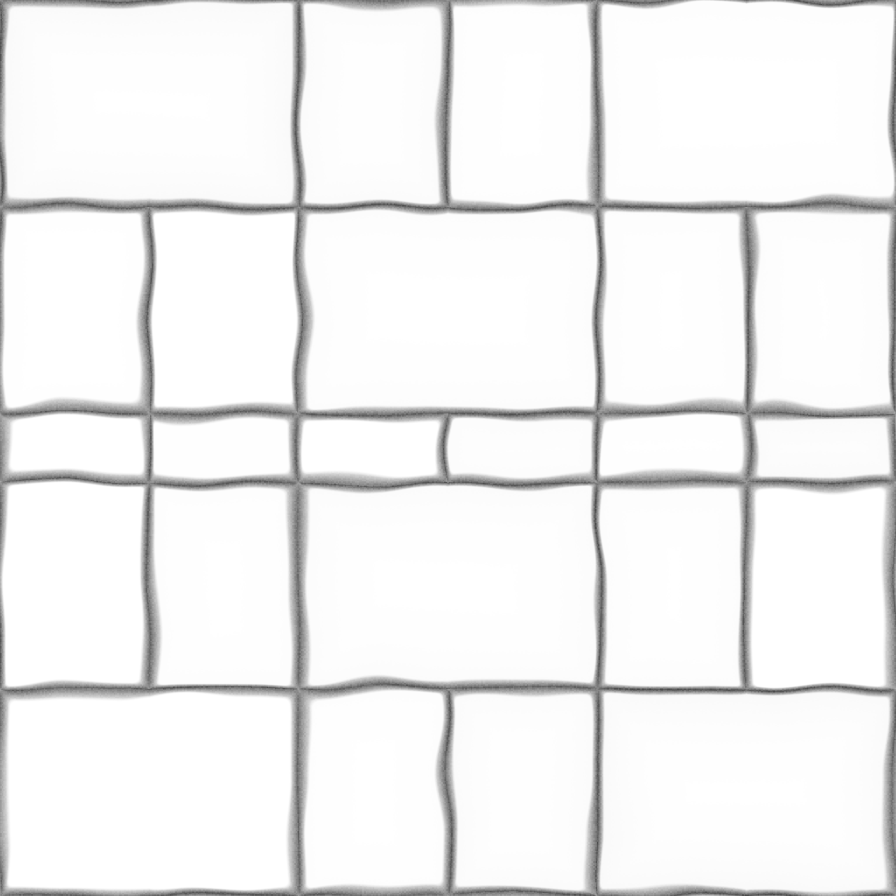
This texture map is drawn by a Shadertoy shader. Its source:

```glsl
// White stone tiles in five mixed rows, with wobbly shaded grey seams.

const float COLUMNS = 6.0;
const float ROW_UNITS = 13.0;   // row heights are 3, 3, 1, 3, 3 units
const float PI = 3.14159265;

float hash(vec2 p) {
    vec3 q = fract(vec3(p.xyx) * 0.1031);
    q += dot(q, q.yzx + 33.33);
    return fract((q.x + q.y) * q.z);
}

// Value noise whose lattice wraps after the given period
float noise(vec2 p, float period, float seed) {
    vec2 cell = floor(p), f = fract(p);
    f = f * f * (3.0 - 2.0 * f);
    vec2 a = mod(cell, period) + seed;
    vec2 b = mod(cell + 1.0, period) + seed;
    return mix(mix(hash(a), hash(vec2(b.x, a.y)), f.x),
               mix(hash(vec2(a.x, b.y)), hash(b), f.x), f.y);
}

float smoothMin(float a, float b, float k) {
    float h = max(k - abs(a - b), 0.0) / k;
    return min(a, b) - h * h * k * 0.25;
}

float rowAt(float y) {
    float u = y * ROW_UNITS;
    return floor((u + 2.0 * step(7.0, u)) / 3.0);
}

float rowEdge(float row) {
    return (3.0 * row - 2.0 * step(2.5, row)) / ROW_UNITS;
}

// Bends the seams between junctions while the junctions stay in place
vec2 bendSeams(vec2 p, float amount) {
    float row = rowAt(p.y);
    float low = rowEdge(row), high = rowEdge(row + 1.0);
    vec2 local = vec2(fract(p.x * COLUMNS), (p.y - low) / (high - low));
    vec2 envelope = sqrt(max(sin(PI * local), 0.0)).yx;
    vec2 wave = vec2(noise(p * 14.0, 14.0, 17.0), noise(p * 14.0, 14.0, 61.0));
    return fract(p + amount * envelope * (wave - 0.5));
}

// Tile bounds as (left, bottom, right, top); some column pairs merge
vec4 tileBounds(vec2 p) {
    float row = rowAt(p.y);
    float column = floor(p.x * COLUMNS);
    float pair = floor(column / 2.0);
    float fromMiddle = abs(row - 2.0);
    bool centrePair = pair == 1.0;
    bool merged = fromMiddle > 1.5 ? !centrePair : (fromMiddle > 0.5 && centrePair);
    float start = merged ? pair * 2.0 : column;
    float span = merged ? 2.0 : 1.0;
    return vec4(start / COLUMNS, rowEdge(row),
                (start + span) / COLUMNS, rowEdge(row + 1.0));
}

// Bevel strength from 0 to 1 along one side of a tile
float sideWear(float along, vec2 tile, float side) {
    float seed = floor(hash(tile + side * 7.3) * 200.0);
    float base = hash(tile * 1.7 + side * 3.1 + 5.0);
    float wave = noise(vec2(along * 15.0, side), 64.0, seed);
    return pow(0.45 * base + 0.55 * wave, 1.5);
}

float tileShade(vec2 p) {
    vec4 bounds = tileBounds(p);
    vec2 tile = floor(bounds.xy * vec2(COLUMNS, ROW_UNITS) + 0.5);
    vec4 d = vec4(p - bounds.xy, bounds.zw - p);
    vec4 wear = vec4(sideWear(p.y, tile, 0.0), sideWear(p.x, tile, 1.0),
                     sideWear(p.y, tile, 2.0), sideWear(p.x, tile, 3.0));

    // Bevel position: 0 on the seam, 1 where the flat face begins
    vec4 bevel = d / (0.0035 + 0.0115 * wear);
    float across = min(bevel.x, bevel.z), upward = min(bevel.y, bevel.w);
    float s = max(smoothMin(across, upward, 0.8), 0.0);

    // The nearest side sets the seam tone; junctions are paler
    float wearX = bevel.x < bevel.z ? wear.x : wear.z;
    float wearY = bevel.y < bevel.w ? wear.y : wear.w;
    float tone = mix(wearX, wearY, smoothstep(-0.2, 0.2, across - upward));
    vec2 corner = min(d.xy, d.zw);
    float seam = mix(0.30, 0.54, tone) + 0.22 * exp(-length(corner) / 0.005);
    float shade = mix(seam, 0.87, min(s, 1.0));
    shade = mix(shade, 1.0, smoothstep(0.85, 1.25, s));

    // Faint soft shadow reaching onto some faces
    float halo = pow(hash(tile + 41.0), 2.0);
    return shade - 0.03 * halo * exp(-min(corner.x, corner.y) / 0.04);
}

void mainImage(out vec4 fragColor, in vec2 fragCoord) {
    vec2 uv = fragCoord / iResolution.xy;

    // Four samples smooth the thin seams
    float shade = 0.0;
    for (int i = 0; i < 4; i++) {
        vec2 offset = vec2(i % 2, i / 2) * 0.5 - 0.25;
        vec2 p = fract((fragCoord + offset) / iResolution.xy);
        shade += 0.25 * tileShade(bendSeams(p, 0.012));
    }

    // Fine grain, strongest in the grey seams
    float grain = hash(floor(uv * 512.0)) - 0.5;
    shade += grain * 0.15 * (1.0 - shade);
    fragColor = vec4(vec3(clamp(shade, 0.0, 1.0)), 1.0);
}
```
